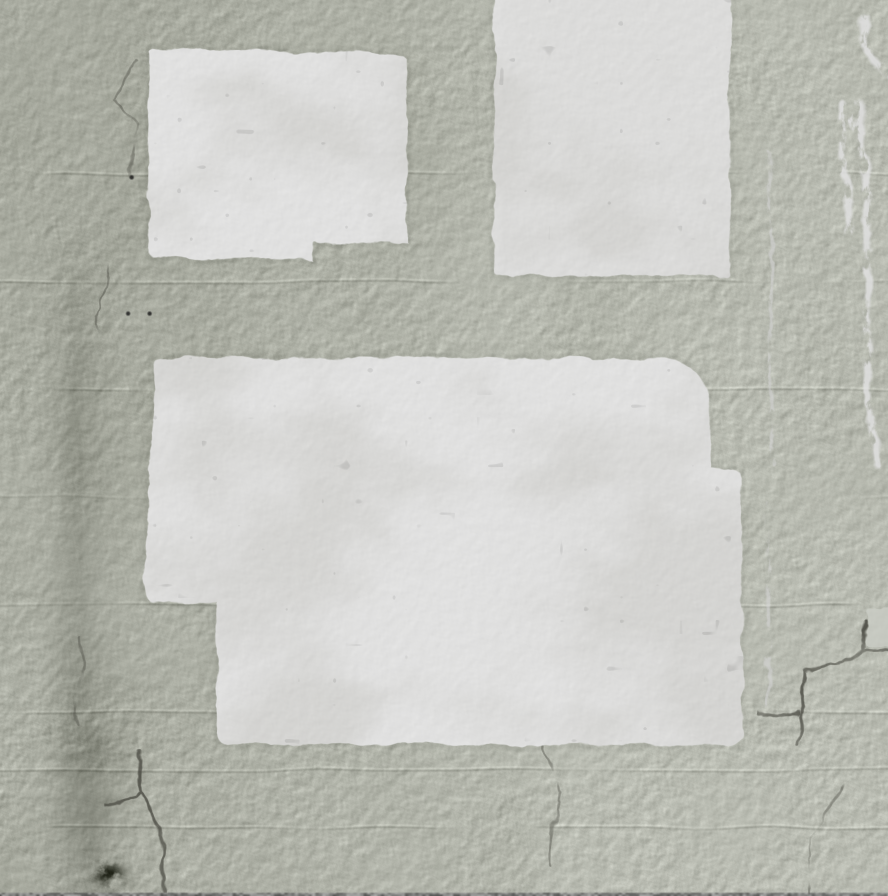
This texture is drawn by a Shadertoy shader. Its source:

```glsl
#define WALL_LIGHT vec3(.715, .725, .685)
#define WALL_DARK vec3(.635, .645, .60)
#define PAINT_LIGHT vec3(.88, .88, .878)
#define PAINT_SHADE vec3(.832, .831, .822)
#define CRACK_COLOR vec3(.27, .27, .24)
#define TO_LIGHT vec2(-.0022, .0026)
#define BUMP_STRENGTH .24
#define EDGE_WOBBLE .01

float hash(vec2 p) {
    vec3 q = fract(p.xyx * .1031);
    q += dot(q, q.yzx + 33.33);
    return fract((q.x + q.y) * q.z);
}

float noise(vec2 p) {
    vec2 i = floor(p), f = fract(p);
    f = f * f * (3. - 2. * f);
    return mix(mix(hash(i), hash(i + vec2(1, 0)), f.x),
               mix(hash(i + vec2(0, 1)), hash(i + 1.), f.x), f.y);
}

float fbm(vec2 p) {
    float sum = 0., amp = .5;
    for (int i = 0; i < 4; i++) {
        sum += amp * noise(p);
        p = mat2(1.6, 1.2, -1.2, 1.6) * p + 7.3;
        amp *= .5;
    }
    return sum;
}

vec2 wobble(vec2 p, float freq) {
    return vec2(fbm(p * freq), fbm(p * freq + 40.)) - .47;
}

float relief(vec2 p, float freq) {
    return fbm(p * freq) - fbm((p + TO_LIGHT) * freq);
}

// Rounded box with corners b.xy and b.zw
float box(vec2 p, vec4 b, float r) {
    vec2 d = abs(p - .5 * (b.xy + b.zw)) - .5 * (b.zw - b.xy) + r;
    return length(max(d, 0.)) + min(max(d.x, d.y), 0.) - r;
}

float line(vec2 p, vec2 a, vec2 b) {
    vec2 v = b - a;
    return length(p - a - v * clamp(dot(p - a, v) / dot(v, v), 0., 1.));
}

float path(vec2 p, vec4 a, vec4 b) {
    return min(line(p, a.xy, a.zw), min(line(p, a.zw, b.xy), line(p, b.xy, b.zw)));
}

float stroke(float d, float width) {
    return 1. - smoothstep(width * .3, width + .0012, d);
}

float band(float x, float center, float width) {
    float t = (x - center) / width;
    return exp(-t * t);
}

// Signed distance to the painted areas
float paintDistance(vec2 p) {
    float left = box(p - vec2(0, .022 * (.3 - p.x)), vec4(.166, .71, .454, .943), .004);
    left = max(left, -box(p, vec4(.349, .6, .5, .729), .001));
    float right = box(p, vec4(.552, .692, .815, 1.1), .004);
    float corner = p.x > .5 && p.y > .46 ? .055 : .008;
    p.x -= .05 * (p.y - .46) * step(p.x, .2);
    float upper = box(p, vec4(.167, .327, .793, .601), corner);
    float lower = box(p, vec4(.242, .169, .828, .477), .014);
    return min(min(left, right), min(upper, lower));
}

vec3 wallColor(vec2 p) {
    float tone = .76 * smoothstep(.1, .8, p.x) + .37 - .22 * p.y;
    tone += .7 * (fbm(p * vec2(9, 6)) - .47);
    vec3 col = mix(WALL_DARK, WALL_LIGHT, clamp(tone, 0., 1.1));

    // Damp streak and soot
    float damp = band(p.x, .087, .026) * (1. - smoothstep(.55, .8, p.y));
    col -= .07 * damp * (.5 + fbm(p * vec2(60, 8)));
    col -= .13 * band(p.x, .105, .035) * band(p.y, .13, .1) * fbm(p * 24.);
    col -= .5 * band(p.x, .122, .016) * band(p.y, .025, .014) * smoothstep(.35, .65, fbm(p * 70.));

    // Rough plaster lit from the upper left
    col += BUMP_STRENGTH * relief(p, 105.) * (.65 + .6 * noise(p * 11.));

    // Faint board seams
    for (int i = 0; i < 8; i++) {
        float k = float(i);
        float y = i < 3 ? .077 + .0645 * k : .325 + .1205 * (k - 3.);
        float d = p.y - y - .004 * (noise(vec2(p.x * 14., k * 5.)) - .5);
        float fade = smoothstep(.25, .65, noise(vec2(p.x * 9., k * 7.)));
        col += fade * (.06 * band(d, .001, .0013) - .08 * band(d, -.0015, .0013));
    }
    return col;
}

vec3 addMarks(vec3 col, vec2 p) {
    vec2 w = p + .016 * wobble(p, 38.);

    // Deep cracks, hairlines and a loose chip
    float deep = path(w, vec4(.153, .16, .156, .111), vec4(.178, .075, .185, 0));
    deep = min(deep, line(w, vec2(.12, .102), vec2(.156, .111)));
    deep = min(deep, path(w, vec4(1, .275, .964, .275), vec4(.898, .247, .892, .168)));
    deep = min(deep, line(w, vec2(.964, .275), vec2(.963, .308)));
    deep = min(deep, line(w, vec2(.846, .206), vec2(.892, .203)));
    float fine = path(w, vec4(.153, .935, .124, .89), vec4(.15, .863, .146, .805));
    fine = min(fine, path(w, vec4(.124, .746, .12, .688), vec4(.104, .648, .115, .622)));
    fine = min(fine, path(w, vec4(.089, .29, .094, .245), vec4(.085, .218, .087, .19)));
    fine = min(fine, path(w, vec4(.606, .167, .625, .121), vec4(.618, .08, .612, .036)));
    fine = min(fine, path(w, vec4(.948, .128, .92, .09), vec4(.905, .063, .901, 0)));
    float chip = box(w, vec4(.967, .281, 1.02, .32), .004);
    col = mix(col, vec3(.79, .8, .77), .8 * stroke(chip, .001));
    col = mix(col, CRACK_COLOR, .4 * stroke(fine, .0012) * smoothstep(.2, .6, noise(p * 45.)));
    col = mix(col, CRACK_COLOR, .85 * stroke(deep, .0019) * (.55 + .45 * noise(p * 30.)));

    // Broken white drips
    float drip = path(w, vec4(.96, .882, .969, .74), vec4(.967, .6, .977, .48));
    drip = min(drip, path(w, vec4(.95, .73, .942, .83), vec4(.942, .882, .963, .85)));
    drip = min(drip, path(w, vec4(.962, .978, .966, .945), vec4(.978, .925, .995, .912)));
    float thin = min(line(w, vec2(.86, .83), vec2(.862, .485)), line(w, vec2(.855, .44), vec2(.857, .215)));
    float flakes = smoothstep(.3, .52, fbm(p * vec2(110, 65)));
    col = mix(col, vec3(.88), .85 * flakes * stroke(drip, .0055));
    col = mix(col, vec3(.83), .6 * flakes * stroke(thin, .0022));

    // Small holes
    float hole = min(length(p - vec2(.147, .802)), length(vec2(abs(p.x - .155) - .012, p.y - .65)));
    return mix(col, vec3(.12), .85 * stroke(hole, .0025));
}

vec3 paintColor(vec2 p) {
    float stain = smoothstep(.36, .68, fbm(p * vec2(6, 8) + 3.));
    stain += .35 * band(p.x, .73, .12) * band(p.y, .37, .12);
    stain += .4 * smoothstep(.53, .58, p.x) * step(.65, p.y);
    vec3 col = mix(PAINT_LIGHT, PAINT_SHADE, min(stain, 1.));
    return col + .045 * relief(p, 120.) - .07 * smoothstep(.93, .98, noise(p * 75.));
}

void mainImage(out vec4 fragColor, in vec2 fragCoord) {
    vec2 p = fragCoord / iResolution.y;
    float px = 1. / iResolution.y;

    // Ragged brush edges
    float d = paintDistance(p + EDGE_WOBBLE * wobble(p, 42.));
    vec3 col = addMarks(wallColor(p), p) - .035 * band(d, .002, .003);
    col = mix(col, paintColor(p), 1. - smoothstep(-px, px, d));

    // Dark grit along the lower rim
    float rim = 1. - smoothstep(.002, .005, p.y);
    col = mix(col, vec3(.25 + .4 * noise(p * 260.)), .8 * rim);
    fragColor = vec4(clamp(col, 0., 1.), 1);
}
```
